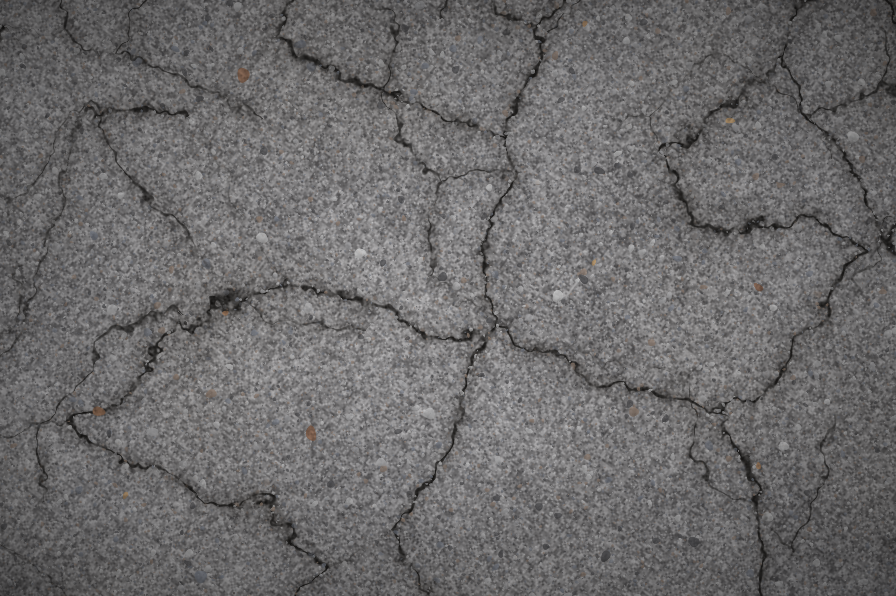
Reproduce this texture procedurally as a Shadertoy shader.

```glsl
// Cracked, weathered concrete seen from above: sharp grain, embedded gravel and
// leaf crumbs, split by a warped Voronoi network of broken, gritty cracks.
// Lengths are in canvas heights; a vignette darkens the corners.

const vec3 CONCRETE = vec3(0.476, 0.472, 0.478);
const vec3 CRACK_DARK = vec3(0.14, 0.135, 0.13);
const vec3 SOIL = vec3(0.25, 0.24, 0.232);
const vec3 PALE_STONE = vec3(0.72, 0.72, 0.72);
const vec3 GREY_STONE = vec3(0.52, 0.52, 0.53);
const vec3 BLUE_STONE = vec3(0.41, 0.43, 0.47);
const vec3 DARK_STONE = vec3(0.25, 0.25, 0.26);
const vec3 RUST_STONE = vec3(0.50, 0.43, 0.38);
const vec3 LEAF_TAN = vec3(0.66, 0.54, 0.38);
const vec3 LEAF_RED = vec3(0.46, 0.33, 0.26);
const float MAIN_CELLS = 2.6;
const float MAIN_WIDTH = 0.0048;
const float HAIR_CELLS = 3.9;
const float HAIR_WIDTH = 0.0028;
const float HALO_WIDTH = 0.014;
const float GRAIN = 0.40;
const float VIGNETTE = 0.98;
const vec2 SEED = vec2(17.0, 42.0);
const mat2 TILT = mat2(0.8, 0.6, -0.6, 0.8);

vec3 hash3(vec2 p) {
    vec3 h = fract(p.xyx * vec3(0.1031, 0.1030, 0.0973));
    h += dot(h, h.yxz + 33.33);
    return fract((h.xxy + h.yzz) * h.zyx);
}

float noise(vec2 p) {
    vec2 i = floor(p), f = fract(p);
    f = f * f * (3.0 - 2.0 * f);
    vec2 e = vec2(0.0, 1.0);
    return mix(mix(hash3(i).x, hash3(i + e.yx).x, f.x),
               mix(hash3(i + e.xy).x, hash3(i + e.yy).x, f.x), f.y);
}

vec2 noise2(vec2 p) {
    return vec2(noise(p), noise(p + 71.0)) - 0.5;
}

// Scattered lumps: x = coverage, y = random id, z = height across the lump
vec3 scatter(vec2 p, float cells, float share, float size) {
    vec2 q = p * cells, home = floor(q);
    float blur = 0.6 * cells / iResolution.y;
    vec3 best = vec3(0.0);
    for (int y = -1; y <= 1; y++)
    for (int x = -1; x <= 1; x++) {
        vec2 cell = home + vec2(x, y);
        vec3 place = hash3(cell + cells * 7.0);
        if (place.z > share) continue;
        vec3 form = hash3(cell + cells * 3.0 + 91.0);
        vec2 d = q - cell - place.xy;
        float turn = 6.2832 * form.x, c = cos(turn), s = sin(turn);
        vec2 r = mat2(c, s, -s, c) * d * vec2(1.0, 1.0 + 0.8 * form.y);
        float radius = size * mix(0.4, 1.0, form.z * form.z);
        radius *= 1.0 + 0.08 * sin(3.0 * atan(r.y, r.x) + 9.0 * form.y);
        float cover = 1.0 - smoothstep(-blur, blur, length(r) - radius);
        if (cover > best.x) best = vec3(cover, place.z / share, d.y / radius);
    }
    return best;
}

vec3 stoneColor(float id) {
    if (id < 0.12) return RUST_STONE;
    if (id < 0.28) return BLUE_STONE;
    if (id < 0.45) return DARK_STONE;
    return mix(GREY_STONE, PALE_STONE, (id - 0.45) / 0.55);
}

vec3 layStones(vec3 ground, vec3 stone, float strength) {
    vec3 lit = stoneColor(stone.y) * (1.0 + 0.15 * stone.z);
    return mix(ground, lit, stone.x * strength);
}

// Voronoi borders: x = open crack, y = worn edge, z = nearness to a junction
vec3 crackNet(vec2 p, float cells, float width, float keep) {
    vec2 q = p * cells, home = floor(q), nearCell = home, nearest = vec2(9.0);
    for (int y = -1; y <= 1; y++)
    for (int x = -1; x <= 1; x++) {
        vec2 cell = home + vec2(x, y);
        vec2 d = cell + hash3(cell + SEED).xy - q;
        if (dot(d, d) < dot(nearest, nearest)) { nearest = d; nearCell = cell; }
    }
    // The opening swells along its length and crumbles grain by grain
    float local = width * (0.3 + noise(p * 17.0)) * (0.2 + 1.6 * noise(p * 120.0));
    vec3 net = vec3(0.0);
    for (int y = -2; y <= 2; y++)
    for (int x = -2; x <= 2; x++) {
        if (x == 0 && y == 0) continue;
        vec2 cell = nearCell + vec2(x, y);
        vec2 other = cell + hash3(cell + SEED).xy - q;
        float d = dot(0.5 * (nearest + other), normalize(other - nearest)) / cells;
        float strength = smoothstep(1.0 - keep, 1.3 - keep, hash3(nearCell + cell + 5.0).x);
        float w = local * (0.4 + 0.6 * strength);
        net.x = max(net.x, strength * (1.0 - smoothstep(0.2 * w, w + 0.7 / iResolution.y, d)));
        net.y = max(net.y, strength * exp(-d / HALO_WIDTH));
        net.z += strength * exp(-d / 0.022);
    }
    return net;
}

void mainImage(out vec4 fragColor, in vec2 fragCoord) {
    vec2 p = fragCoord / iResolution.y;
    vec2 centred = fragCoord / iResolution.xy - 0.5;

    // Mottled concrete; tilted octaves hide the noise lattice
    vec2 t = TILT * p;
    float grain = 0.65 * noise(t * 290.0) + 0.35 * noise(TILT * t * 140.0 + 13.0) - 0.5;
    float stain = 0.6 * noise(t * 4.0) + 0.4 * noise(p * 13.0) - 0.5;
    vec3 color = CONCRETE + GRAIN * grain + 0.12 * stain;
    color -= vec3(0.0, 0.003, 0.010) * noise(p * 6.0 + 30.0);

    // Gravel from fine specks and pits to single pebbles
    color = layStones(color, scatter(t, 165.0, 0.45, 0.44), 0.55);
    color = layStones(color, scatter(p, 85.0, 0.38, 0.36), 0.6);
    color = layStones(color, scatter(t, 45.0, 0.26, 0.32), 0.65);
    color = layStones(color, scatter(p, 19.0, 0.28, 0.2), 0.72);

    // Cracks wander by noise at several scales
    vec2 bent = p + 0.13 * noise2(p * 3.5) + 0.05 * noise2(p * 11.0)
              + 0.02 * noise2(t * 34.0) + 0.012 * noise2(p * 90.0);
    vec3 main = crackNet(bent, MAIN_CELLS, MAIN_WIDTH, 0.92);
    vec3 hair = crackNet(bent + 3.7, HAIR_CELLS, HAIR_WIDTH, 0.6);
    hair *= smoothstep(0.25, 0.6, noise(p * 5.0 + 50.0));
    float worn = max(main.y, 0.6 * hair.y);
    float crumble = 0.2 + 0.8 * noise(p * 26.0) + 0.5 * noise(t * 110.0);
    color = mix(color, SOIL + 0.35 * grain, min(0.72 * worn * crumble, 0.9));
    float gap = smoothstep(0.15, 0.5, noise(t * 50.0 + 9.0));
    float open = max(main.x, 0.75 * hair.x) * (0.35 + 0.65 * gap);
    color = mix(color, CRACK_DARK + 0.15 * grain, open);

    // Loose rubble gathers along worn edges and where cracks meet
    float rubble = smoothstep(0.95, 1.6, main.z) + 1.3 * main.y * noise(p * 22.0);
    color = layStones(color, scatter(p, 105.0, 0.6, 0.42), min(rubble, 0.7));
    color = layStones(color, scatter(t, 58.0, 0.4, 0.36), min(0.8 * rubble, 0.7));

    // Leaf crumbs
    vec3 leaf = scatter(p, 6.0, 0.2, 0.08);
    vec3 leafColor = mix(LEAF_RED, LEAF_TAN, leaf.y) * (1.0 + 0.5 * grain);
    color = mix(color, leafColor, 0.85 * leaf.x);

    color *= 1.08 - VIGNETTE * dot(centred, centred);
    fragColor = vec4(clamp(color, 0.0, 1.0), 1.0);
}
```
